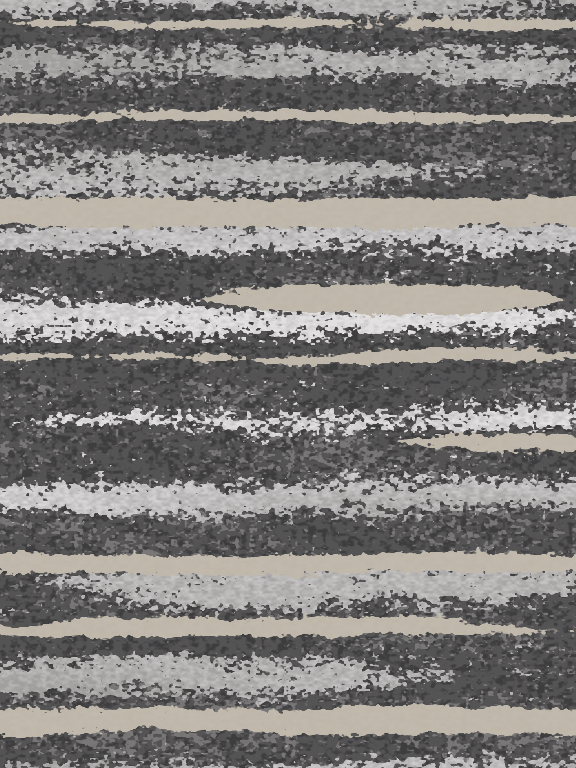
Give the GLSL for this texture, as a Shadertoy shader.

```glsl
// Distressed metallic wallpaper: dry-brushed silver and cream streaks on charcoal.

const vec3 CHARCOAL_DEEP  = vec3(0.24, 0.24, 0.245);
const vec3 CHARCOAL       = vec3(0.335, 0.328, 0.333);
const vec3 DUST           = vec3(0.50, 0.49, 0.49);
const vec3 SILVER_DULL    = vec3(0.63, 0.625, 0.62);
const vec3 SILVER_BRIGHT  = vec3(0.89, 0.88, 0.885);
const vec3 CREAM          = vec3(0.75, 0.72, 0.67);

const int   ROWS          = 9;      // streak rows of each paint
const float ROW_SPACING   = 0.148;  // in canvas widths
const float ROW_JITTER    = 0.45;
const vec2  SILVER_HALF   = vec2(0.014, 0.044);  // thinnest, thickest
const vec2  CREAM_HALF    = vec2(0.007, 0.025);
const vec2  SILVER_REACH  = vec2(0.45, 1.7);     // shortest, longest half length
const vec2  CREAM_REACH   = vec2(0.18, 1.5);
const float SILVER_SOFT   = 0.030;  // depth of the dry-brush fringe
const float SILVER_FILL   = 0.65;   // solidity inside a silver streak
const float SILVER_STRAY  = -0.90;  // sparseness of stray flecks

float hash(vec2 p) {
    return fract(sin(dot(p, vec2(127.1, 311.7))) * 43758.5453);
}

// Value noise remapped to -1..1
float noise(vec2 p) {
    vec2 cell = floor(p);
    vec2 f = fract(p);
    f = f * f * (3.0 - 2.0 * f);
    float low  = mix(hash(cell), hash(cell + vec2(1, 0)), f.x);
    float high = mix(hash(cell + vec2(0, 1)), hash(cell + vec2(1, 1)), f.x);
    return 2.0 * mix(low, high, f.y) - 1.0;
}

// Fine paint grain, slightly wider than tall
float grain(vec2 p) {
    return 0.65 * noise(p * vec2(125.0, 185.0)) + 0.35 * noise(p * vec2(260.0, 310.0) + 7.3);
}

// Signed depth inside the nearest tapered horizontal streak
float streaks(vec2 p, float seed, float shift, vec2 halfRange, vec2 reachRange) {
    float depth = -1.0;
    for (int i = -1; i <= ROWS; i++) {
        vec2 id = vec2(float(i) + 3.0, seed);
        float center = (float(i) + shift + ROW_JITTER * (hash(id) - 0.5)) * ROW_SPACING;
        float thickness = mix(halfRange.x, halfRange.y, hash(id + 0.31));
        float reach = mix(reachRange.x, reachRange.y, hash(id + 0.57));
        float along = (p.x - hash(id + 0.83)) / reach;
        float taper = 1.0 - along * along * along * along;
        float wobble = 0.006 * noise(vec2(p.x * 4.0, id.x * 5.7 + seed));
        depth = max(depth, thickness * taper - abs(p.y - center + wobble));
    }
    return depth;
}

void mainImage(out vec4 fragColor, in vec2 fragCoord) {
    vec2 p = fragCoord / iResolution.x;
    float fine = grain(p);
    float clump = noise(p * vec2(28.0, 85.0) + 31.0);
    float drag = noise(p * vec2(4.5, 48.0) + 57.0);

    // Charcoal ground with worn, dusty patches
    float mottling = grain(p * 0.9 + 4.7);
    vec3 color = mix(CHARCOAL_DEEP, CHARCOAL, smoothstep(-0.55, 0.15, mottling));
    float wear = 0.45 * noise(p * vec2(5.0, 17.0) + 83.0) + 0.3 * clump;
    float dust = smoothstep(-0.15, 0.25, wear + 1.2 * grain(p + 2.9) - 0.42);
    color = mix(color, DUST, 0.85 * dust);

    // Silver dry-brush, breaking into flecks at its fringes
    float silverDepth = streaks(p, 11.0, 0.1, SILVER_HALF, SILVER_REACH);
    float coverage = clamp(silverDepth / SILVER_SOFT, SILVER_STRAY, SILVER_FILL);
    coverage += 0.45 * drag + 0.35 * clump + 1.05 * fine;
    float middle = p.y * iResolution.x / iResolution.y - 0.52;
    float sheen = 0.25 + 0.65 * exp(-middle * middle * 35.0);
    sheen += 0.25 * noise(p * vec2(1.5, 9.0) + 19.0) + 0.35 * grain(p + 6.1);
    vec3 silver = mix(SILVER_DULL, SILVER_BRIGHT, clamp(sheen, 0.0, 1.0));
    color = mix(color, silver, smoothstep(-0.12, 0.14, coverage));

    // Opaque cream streaks with ragged rims
    float creamDepth = streaks(p, 29.0, 0.6, CREAM_HALF, CREAM_REACH);
    creamDepth += 0.005 * drag + 0.005 * clump + 0.006 * fine;
    vec3 cream = CREAM + 0.012 * mottling;
    color = mix(color, cream, smoothstep(-0.0009, 0.0011, creamDepth));

    fragColor = vec4(color, 1.0);
}
```
